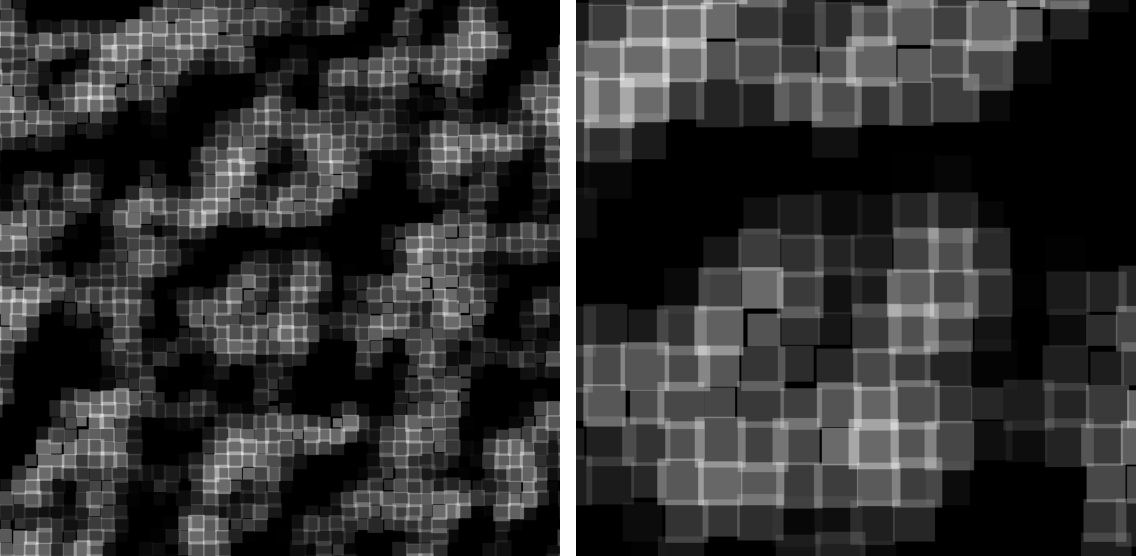
Left, the full canvas; right, a detail of the centre.
Reproduce this texture procedurally as a Shadertoy shader.

```glsl
// Jittered, overlapping translucent squares lit by a patchy, mostly diagonal cloud field.

const float TAU = 6.2831853;
const float CELLS_ACROSS = 44.0;
const int WAVE_COUNT = 40;

float hash11(float n) {
    n = fract(n * 0.1031);
    n *= n + 33.33;
    return fract(n * (n + n));
}

vec3 hash32(vec2 p) {
    vec3 q = fract(p.xyx * vec3(0.1031, 0.1030, 0.0973));
    q += dot(q, q.yxz + 33.33);
    return fract((q.xxy + q.yzz) * q.zyx);
}

// Layered sines: many plane waves around one heading, scaled to unit variance.
float waveField(vec2 p, float heading, float spread, float lowFreq, float octaves) {
    float sum = 0.0;
    float power = 0.0;
    for (int i = 0; i < WAVE_COUNT; i++) {
        float n = float(i) + 1.0;
        float turn = fract(n * 0.618) + fract(n * 0.755) - 1.0;
        float angle = heading + spread * turn;
        float freq = lowFreq * exp2(octaves * n / float(WAVE_COUNT));
        float amp = pow(freq, -0.35);
        float phase = TAU * hash11(n * 23.7 + 9.0);
        sum += amp * sin(TAU * freq * dot(p, vec2(cos(angle), sin(angle))) + phase);
        power += 0.5 * amp * amp;
    }
    return sum * inversesqrt(power);
}

// Smooth-edged square coverage; offset, half size and edge share one unit.
float squareMask(vec2 offset, float halfSize, float edge) {
    vec2 d = halfSize - abs(offset);
    vec2 cover = clamp(d / edge + 0.5, 0.0, 1.0);
    return cover.x * cover.y;
}

// Opacity of a square: the cloud field plus grain, clipped at both ends.
float squareOpacity(vec2 cell, float grain) {
    float cloud = waveField(cell / CELLS_ACROSS, 2.45, 1.75, 2.6, 2.3);
    return clamp(0.12 + 0.195 * cloud + 0.12 * (grain - 0.5), 0.0, 0.415);
}

void mainImage(out vec4 fragColor, in vec2 fragCoord) {
    vec2 grid = fragCoord / iResolution.x * CELLS_ACROSS;
    float edge = 1.2 * CELLS_ACROSS / iResolution.x;
    vec2 home = floor(grid);

    // Stack the neighbouring white squares over black.
    float darkness = 1.0;
    for (int y = -1; y <= 1; y++) {
        for (int x = -1; x <= 1; x++) {
            vec2 cell = home + vec2(x, y);
            vec3 shape = hash32(cell + 31.0);
            vec3 tone = hash32(cell + 187.0);
            vec2 center = cell + 0.5 + 0.2 * (shape.xy - 0.5);
            float halfSize = 0.5 * mix(0.7, 1.34, sqrt(shape.z));
            float mask = squareMask(grid - center, halfSize, edge);
            if (mask > 0.0) {
                darkness *= 1.0 - mask * squareOpacity(cell, tone.x);
            }
        }
    }

    fragColor = vec4(vec3(1.0 - darkness), 1.0);
}
```
